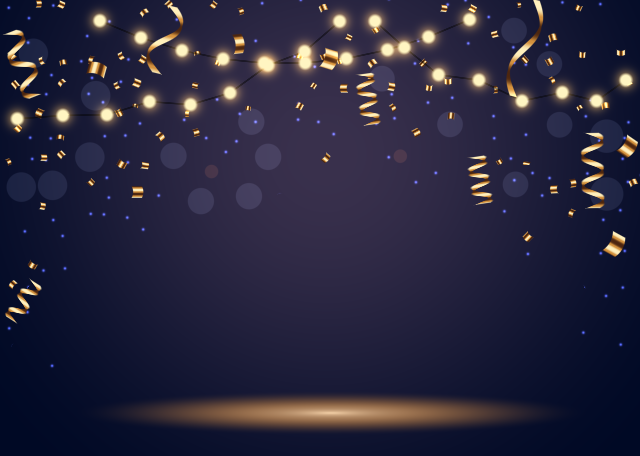
Give the GLSL for this background, as a WebGL 1 fragment shader.

```glsl
precision highp float;
// Festive night backdrop: plum-to-navy glow, hanging bulb cords, gold streamers,
// falling confetti, soft bokeh and a warm elliptical stage light.
// Units: the canvas is 100 wide and 71 high, origin at the lower left.
uniform vec2 u_resolution;

const float TOP = 71.0;
const vec3 PLUM = vec3(0.225, 0.19, 0.30);
const vec3 NAVY = vec3(0.0, 0.035, 0.145);
const vec3 BROWN = vec3(0.30, 0.15, 0.06);
const vec3 GOLD = vec3(0.83, 0.57, 0.24);
const vec3 CREAM = vec3(1.0, 0.94, 0.74);

float hash(vec2 p) {
  return fract(sin(dot(p, vec2(127.1, 311.7))) * 43758.5);
}

vec2 rotate(vec2 p, float a) {
  return vec2(p.x * cos(a) + p.y * sin(a), p.y * cos(a) - p.x * sin(a));
}

// Metallic ramp from shadow to highlight
vec3 foil(float s) {
  return mix(mix(BROWN, GOLD, smoothstep(0.0, 0.5, s)), CREAM, smoothstep(0.55, 1.0, s));
}

float segment(vec2 p, vec2 a, vec2 b) {
  vec2 d = b - a;
  return length(p - a - d * clamp(dot(p - a, d) / dot(d, d), 0.0, 1.0));
}

// Position of bulb i on one of three sagging cords
vec2 cordPoint(float cord, float i) {
  if (cord < 0.5) {
    float x = 15.6 + 6.42 * i;
    return vec2(x, 61.1 + 0.0081 * (x - 44.3) * (x - 44.3));
  }
  if (cord < 1.5) {
    float x = 2.7 + 7.24 * i - 0.118 * i * i;
    float lift = 1.04 * (1.0 + cos(2.094 * i)) * step(0.5, i);
    return vec2(x, 52.5 + 0.000158 * pow(max(x - 7.8, 0.0), 3.0) + lift);
  }
  float sway = 0.9 * cos(3.1416 * i) * smoothstep(0.0, 3.0, i);
  return vec2(58.6 + 5.6 * i - 1.3 * sin(0.898 * i), 55.7 + 0.48 * (i - 5.0) * (i - 5.0) - sway);
}

// Discs along an arc; sweep holds start, step and acceleration of the angle
float bokeh(vec2 p, vec2 center, float radius, vec3 sweep, float count, float size, float aa) {
  float sum = 0.0;
  for (int k = 0; k < 5; k++) {
    float i = float(k);
    float a = sweep.x + sweep.y * i + sweep.z * i * i;
    float d = length(p - center - radius * vec2(cos(a), -sin(a)));
    sum += step(i + 0.5, count) * smoothstep(size + aa, size - aa, d);
  }
  return sum;
}

// Slightly bent foil rectangle
vec3 confetti(vec3 col, vec2 p, vec2 center, vec2 size, float angle, float aa) {
  vec2 q = rotate(p - center, angle);
  q.x += 0.25 * q.y * q.y / size.y;
  vec2 e = abs(q) - size;
  float shade = 0.5 + 0.5 * sin(4.5 * q.y / size.y + angle * 5.0);
  return mix(col, foil(shade), smoothstep(aa, -aa, max(e.x, e.y)));
}

// Curled ribbon winding around the axis from a to b
vec3 streamer(vec3 col, vec2 p, vec2 a, vec2 b, float amp, float turns, float aa) {
  float len = length(b - a);
  vec2 dir = (b - a) / len;
  float t = dot(p - a, dir) / len;
  float phase = 6.2832 * turns * t;
  float slope = amp * 6.2832 * turns / len * cos(phase);
  float offset = dot(p - a, vec2(-dir.y, dir.x)) - amp * sin(phase);
  float width = 0.16 + 0.3 * abs(cos(phase));
  float d = max(abs(offset) / sqrt(1.0 + slope * slope) - width, (abs(t - 0.5) - 0.5) * len);
  return mix(col, foil(0.5 + 0.5 * sin(2.0 * phase + 1.0)), smoothstep(aa, -aa, d));
}

void main() {
  vec2 p = gl_FragCoord.xy / u_resolution * vec2(100.0, TOP);
  float aa = 75.0 / u_resolution.x;
  vec3 col = mix(PLUM, NAVY, smoothstep(0.0, 67.0, length(p - vec2(51.0, 47.0))));

  // Stage light
  float r = length((p - vec2(51.7, 6.7)) / vec2(40.5, 3.5));
  vec3 stage = mix(vec3(0.50, 0.33, 0.20), vec3(0.96, 0.82, 0.66), exp(-r * 4.5));
  col = mix(col, stage, smoothstep(1.0, 0.25, r));

  // Bokeh
  float pale = bokeh(p, vec2(5.2, 52.2), 10.5, vec3(-1.57, 1.31, -0.12), 5.0, 2.3, aa)
    + bokeh(p, vec2(34.5, 46.4), 7.4, vec3(-0.87, 0.79, 0.056), 5.0, 2.05, aa)
    + bokeh(p, vec2(74.2, 54.2), 13.5, vec3(-1.1, 0.49, 0.079), 4.0, 2.0, aa)
    + bokeh(p, vec2(94.8, 45.3), 4.5, vec3(1.57, 3.14, 0.0), 2.0, 2.6, aa)
    + bokeh(p, vec2(65.0, 55.2), 6.4, vec3(0.59, 3.14, 0.0), 2.0, 2.0, aa);
  col += pale * vec3(0.07, 0.075, 0.09);
  col += vec3(0.10, 0.05, 0.02) * bokeh(p, vec2(47.8, 45.5), 14.8, vec3(-0.08, 3.14, 0.0), 2.0, 1.05, aa);

  // Blue sparkles and small confetti, thinning toward the lower middle
  float side = abs(p.x - 50.0) / 50.0;
  float reach = TOP - p.y - 38.0 * side * side;
  vec2 cell = floor(p / 3.0);
  vec2 spot = (cell + 0.2 + 0.6 * vec2(hash(cell), hash(cell + 7.3))) * 3.0;
  float lit = step(hash(cell + 3.1), 0.3 * smoothstep(32.0, 12.0, reach));
  col += lit * vec3(0.35, 0.4, 0.95) * exp(-22.0 * dot(p - spot, p - spot));
  cell = floor(p / 4.0);
  spot = (cell + 0.25 + 0.5 * vec2(hash(cell + 1.7), hash(cell + 9.2))) * 4.0;
  float density = mix(0.13, 0.5, smoothstep(38.0, 60.0, p.y)) * smoothstep(24.0, 14.0, reach);
  if (hash(cell + 5.9) < density) {
    vec2 size = vec2(0.25, 0.38) + 0.3 * vec2(hash(cell + 2.4), hash(cell + 8.8));
    col = confetti(col, p, spot, size, 6.28 * hash(cell + 4.6), aa);
  }

  // Cords behind, then glowing bulbs
  float glow = 0.0, core = 0.0;
  for (int c = 0; c < 3; c++) {
    for (int k = 0; k < 10; k++) {
      float cord = float(c), i = float(k);
      if (i + cord > 9.5) break;
      vec2 bulb = cordPoint(cord, i);
      float d = length(p - bulb);
      if (i + cord < 8.5) col *= 1.0 - 0.45 * smoothstep(0.08 + aa, 0.08, segment(p, bulb, cordPoint(cord, i + 1.0)));
      glow += exp(-0.5 * d * d);
      core = max(core, smoothstep(1.25, 0.65, d));
    }
  }

  // Streamers and large foils
  col = streamer(col, p, vec2(1.6, 66.0), vec2(5.5, 56.0), 1.6, 2.0, aa);
  col = streamer(col, p, vec2(27.0, 70.0), vec2(24.5, 59.6), 2.0, 1.0, aa);
  col = streamer(col, p, vec2(83.8, 71.0), vec2(80.2, 56.0), 1.6, 1.0, aa);
  col = streamer(col, p, vec2(56.9, 59.5), vec2(58.0, 51.6), 1.1, 2.5, aa);
  col = streamer(col, p, vec2(74.4, 46.6), vec2(75.5, 39.3), 1.1, 2.5, aa);
  col = streamer(col, p, vec2(92.5, 50.3), vec2(92.7, 38.6), 1.5, 2.5, aa);
  col = streamer(col, p, vec2(5.5, 27.0), vec2(1.8, 21.2), 1.0, 2.0, aa);
  col = confetti(col, p, vec2(15.2, 60.4), vec2(0.9, 1.4), 1.3, aa);
  col = confetti(col, p, vec2(51.7, 61.7), vec2(1.0, 1.5), -0.3, aa);
  col = confetti(col, p, vec2(37.5, 64.2), vec2(0.7, 1.5), 0.1, aa);
  col = confetti(col, p, vec2(96.3, 32.8), vec2(1.1, 1.7), -0.5, aa);
  col = confetti(col, p, vec2(21.6, 41.1), vec2(0.8, 0.9), 0.0, aa);
  col = confetti(col, p, vec2(98.3, 48.0), vec2(1.0, 1.5), -0.6, aa);
  col = confetti(col, p, vec2(51.0, 46.3), vec2(0.4, 0.7), -0.7, aa);

  col += glow * vec3(0.62, 0.46, 0.16);
  gl_FragColor = vec4(mix(col, vec3(1.0, 0.96, 0.76), core), 1.0);
}
```
